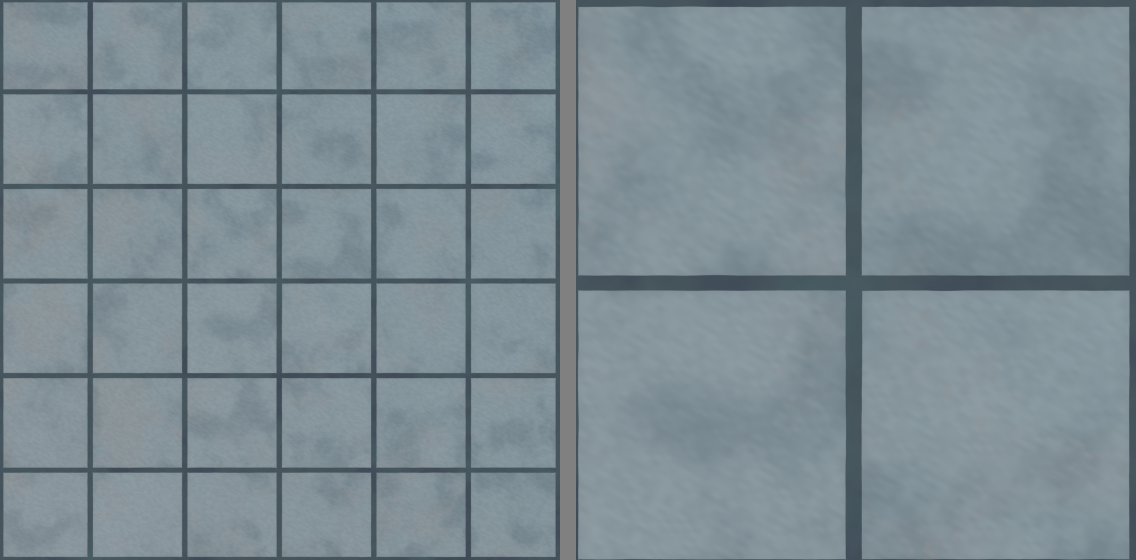
Left: the whole. Right: its middle third, enlarged.
Give the GLSL for this texture, as a WebGL 2 fragment shader.

```glsl
#version 300 es
precision highp float;

uniform vec2 u_resolution;
out vec4 fragColor;

const vec2 GRID_CENTRE = vec2(0.4987, 0.4982);
const vec2 PITCH = vec2(0.1688, 0.1689);
const vec2 HALF_JOINT = vec2(0.0048, 0.0045);
const vec2 FIELD_MIN = vec2(0.0060, 0.0055);
const vec2 FIELD_MAX = vec2(0.9922, 0.9958);

const vec3 TILE = vec3(0.522, 0.583, 0.612);
const vec3 TILE_SHADE = vec3(0.465, 0.530, 0.565);
const vec3 TILE_WARM = vec3(0.560, 0.565, 0.570);
const vec3 GROUT = vec3(0.275, 0.333, 0.363);
const vec3 GROUT_NAVY = vec3(0.245, 0.285, 0.340);
const vec3 GROUT_TEAL = vec3(0.285, 0.375, 0.395);

// Integer hash to 0..1
float hash(vec2 cell, uint seed) {
  uvec2 q = uvec2(ivec2(cell));
  uint h = q.x * 1597334673u ^ q.y * 3812015801u ^ seed * 668265263u;
  h = (h ^ (h >> 16)) * 2246822519u;
  h = (h ^ (h >> 13)) * 3266489917u;
  return float((h ^ (h >> 16)) >> 8) / 16777216.0;
}

float valueNoise(vec2 p, uint seed) {
  vec2 cell = floor(p);
  vec2 f = fract(p);
  f = f * f * (3.0 - 2.0 * f);
  float low = mix(hash(cell, seed), hash(cell + vec2(1, 0), seed), f.x);
  float high = mix(hash(cell + vec2(0, 1), seed), hash(cell + 1.0, seed), f.x);
  return mix(low, high, f.y);
}

float fbm(vec2 p, uint seed) {
  float sum = 0.0;
  float weight = 0.5;
  for (uint i = 0u; i < 5u; i++) {
    sum += weight * valueNoise(p, seed + i);
    p = mat2(1.6, 1.2, -1.2, 1.6) * p + 3.7;
    weight *= 0.5;
  }
  return sum / 0.96875;
}

// Signed distance to the joints and outer frame, negative inside the grout
float jointDistance(vec2 p) {
  vec2 toLine = abs(fract((p - GRID_CENTRE) / PITCH + 0.5) - 0.5) * PITCH;
  vec2 inner = toLine - HALF_JOINT;
  vec2 frame = min(p - FIELD_MIN, FIELD_MAX - p);
  vec2 d = min(inner, frame);
  return min(d.x, d.y);
}

// Cloudy stains, a short slanted grain and sparse warm flecks
vec3 tileColour(vec2 p, vec2 tileId) {
  vec2 shift = 7.0 * vec2(hash(tileId, 1u), hash(tileId, 2u));
  float cloud = fbm(p * 19.0 + shift, 10u);
  float warmth = fbm(p * 13.0 + shift, 20u);
  vec2 slanted = mat2(0.88, 0.48, -0.48, 0.88) * p;
  float grain = valueNoise(slanted * vec2(170.0, 330.0) + 400.0, 30u);
  float fleck = valueNoise(slanted * vec2(150.0, 240.0) + 400.0, 31u);

  vec3 colour = mix(TILE, TILE_SHADE, 0.75 * smoothstep(0.48, 0.78, cloud));
  colour += 0.035 * (0.5 - cloud);
  float warm = 0.25 * smoothstep(0.45, 0.75, warmth);
  warm += 0.3 * smoothstep(0.7, 0.95, fleck) * smoothstep(0.4, 0.65, warmth);
  colour = mix(colour, TILE_WARM, warm);
  colour += 0.030 * (grain - 0.5);
  colour += 0.012 * (hash(tileId, 3u) - 0.5);
  return colour + vec3(-0.012, 0.0, 0.004) * (p.x + p.y - 1.0);
}

vec3 groutColour(vec2 p) {
  float navy = smoothstep(0.50, 0.75, fbm(p * 14.0, 40u));
  float teal = smoothstep(0.48, 0.75, fbm(p * 11.0, 50u));
  vec3 colour = mix(GROUT, GROUT_NAVY, 0.8 * navy);
  colour = mix(colour, GROUT_TEAL, 0.7 * teal);
  return colour + 0.025 * (fbm(p * 90.0, 60u) - 0.5);
}

void main() {
  vec2 p = gl_FragCoord.xy / u_resolution;
  float pixel = 1.0 / min(u_resolution.x, u_resolution.y);
  vec2 tileId = floor((p - GRID_CENTRE) / PITCH) + 4.0;

  // Slight wear along the joint edges
  float wear = 0.0007 * (fbm(p * 65.0, 70u) - 0.5);
  float d = jointDistance(p) + wear;
  float cover = smoothstep(-0.75 * pixel, 0.75 * pixel, d);

  vec3 tile = tileColour(p, tileId);
  tile *= 1.0 - 0.03 * exp(-max(d, 0.0) / 0.003);
  fragColor = vec4(mix(groutColour(p), tile, cover), 1.0);
}
```
